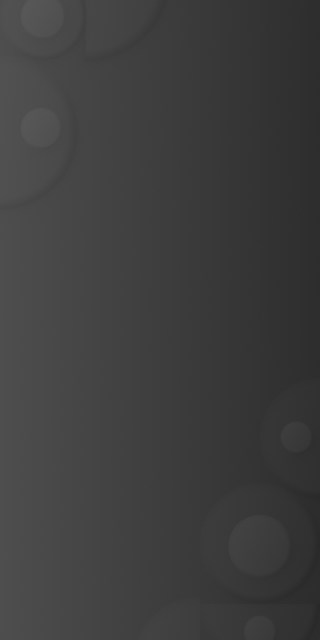
A WebGL 2 fragment shader for this background:

```glsl
#version 300 es
precision highp float;
// Dark grey backdrop, fading left to right, with embossed discs in two corners.
// Each disc is a circle distance field, optionally cut by a half plane, lit from
// the upper left with a soft dark rim; most carry a small raised button.

#define LEFT_GREY 0.305
#define RIGHT_GREY 0.178
#define DISC_LIFT 0.012
#define BUTTON_LIFT 0.026
#define RIM_SHADE 0.030
#define RIM_WIDTH 0.16
#define SHADOW 0.010
#define SHADOW_WIDTH 0.018

uniform vec2 u_resolution;
out vec4 fragColor;

const int DISCS = 7;
const vec2 LIGHT = vec2(-0.7071, 0.7071);

// Disc centre (xy) and radius (z), with the canvas width as the unit
const vec3 DISC[DISCS] = vec3[](
    vec3(0.135, 1.948, 0.135), vec3(0.268, 2.070, 0.262),
    vec3(0.002, 1.586, 0.240), vec3(1.000, 0.630, 0.1875),
    vec3(0.8125, 0.302, 0.1875), vec3(0.625, -0.073, 0.208),
    vec3(0.8125, 0.112, 0.1875));

// Button offset (xy) and radius (z); zero radius means none
const vec3 BUTTON[DISCS] = vec3[](
    vec3(0.0, 0.0, 0.070), vec3(0.0), vec3(0.127, 0.013, 0.064),
    vec3(-0.073, 0.003, 0.050), vec3(0.0, -0.010, 0.099),
    vec3(0.0), vec3(0.0, -0.086, 0.050));

// Outward normal of the straight cut through the centre; zero means a full disc
const vec2 CUT[DISCS] = vec2[](
    vec2(0.0), vec2(-1.0, 0.0), vec2(0.0), vec2(0.0),
    vec2(0.0), vec2(1.0, 0.0), vec2(0.0, 1.0));

float hash(vec2 p) {
    return fract(sin(dot(p, vec2(12.99, 78.23))) * 43758.5);
}

// Adds one embossed disc to a grey value
float emboss(float grey, vec2 q, float radius, vec2 cut, float lift, float aa) {
    float d = length(q) - radius;
    float edge = dot(cut, cut) > 0.0 ? max(d, dot(q, cut)) : d;
    float facing = dot(q, LIGHT) / radius;

    // Faint shadow thrown away from the light
    float away = 1.0 - smoothstep(-0.9, 0.2, facing);
    float shadow = exp(-max(edge, 0.0) / SHADOW_WIDTH) * away;
    float outside = grey - SHADOW * shadow;

    // Raised face with a rim that darkens towards the lower right
    float rim = smoothstep(-RIM_WIDTH * radius, 0.0, d);
    float face = grey + lift * (1.0 + 0.35 * facing);
    float rimDepth = mix(0.85, 0.25, smoothstep(-0.8, 0.5, facing));
    face -= RIM_SHADE * rim * rimDepth;

    return mix(face, outside, smoothstep(-aa, aa, edge));
}

void main() {
    vec2 p = gl_FragCoord.xy / u_resolution.x;
    float aa = 0.75 / u_resolution.x;

    // Horizontal fade
    float grey = mix(LEFT_GREY, RIGHT_GREY, clamp(p.x, 0.0, 1.0));

    // Discs, each followed by its button
    for (int i = 0; i < DISCS; i++) {
        vec2 q = p - DISC[i].xy;
        grey = emboss(grey, q, DISC[i].z, CUT[i], DISC_LIFT, aa);
        if (BUTTON[i].z > 0.0) {
            grey = emboss(grey, q - BUTTON[i].xy, BUTTON[i].z, vec2(0.0), BUTTON_LIFT, aa);
        }
    }

    // Dither against banding
    grey += (hash(gl_FragCoord.xy) - 0.5) / 255.0;
    fragColor = vec4(vec3(grey), 1.0);
}
```
